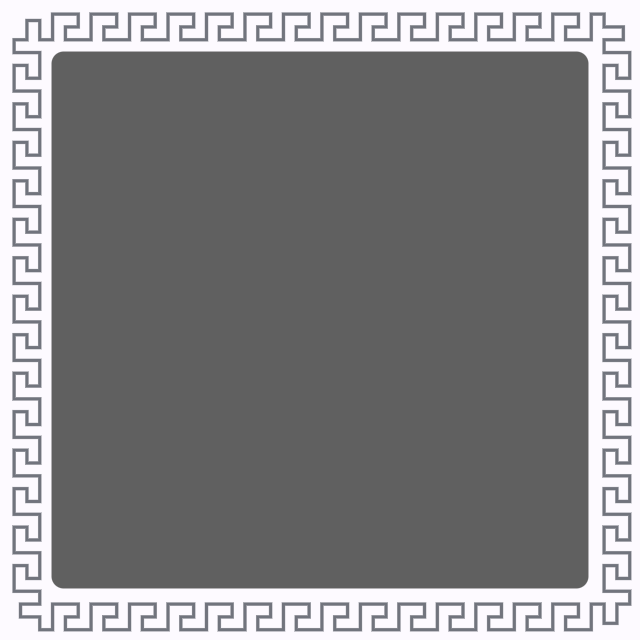
Write a Shadertoy shader that draws this background.

```glsl
// A flat rounded panel on pale paper, framed by a Greek key border.
// One side of the border (repeated key plus one corner knot) is measured as
// a distance on a unit grid, then turned four times about the frame centre.

#define PAPER_COLOR  vec3(0.992, 0.982, 1.0)
#define PANEL_COLOR  vec3(0.378)
#define LINE_COLOR   vec3(0.445, 0.455, 0.49)
#define PANEL_CENTER vec2(0.5)
#define PANEL_HALF   0.4195
#define PANEL_RADIUS 0.019
#define FRAME_CENTER vec2(0.503, 0.497)
#define GRID_STEP    0.02004
#define LINE_HALF    0.0026
#define LINE_SOFT    0.0024
#define KEY_COUNT    14.0

// Turning points of one key, from the inner edge (y = 0) to the outer (y = 2)
const vec2 KEY[8] = vec2[8](
    vec2(0, 0), vec2(0, 2), vec2(2, 2), vec2(2, 1),
    vec2(1, 1), vec2(1, 0), vec2(3, 0), vec2(3, 2));

// Turning points of the knot that joins one side to the next
const vec2 KNOT[8] = vec2[8](
    vec2(0, 2), vec2(1, 2), vec2(1, 1), vec2(2.5, 1),
    vec2(2.5, 0), vec2(1, 0), vec2(1, -1), vec2(3, -1));

// Square-ended distance to an axis-aligned segment
float segmentDistance(vec2 p, vec2 a, vec2 b) {
    vec2 d = abs(p - 0.5 * (a + b)) - 0.5 * abs(b - a);
    return max(d.x, d.y);
}

float pathDistance(vec2 p, vec2 path[8]) {
    float d = 1e3;
    for (int i = 0; i < 7; i++) {
        d = min(d, segmentDistance(p, path[i], path[i + 1]));
    }
    return d;
}

// One side of the border, in grid units about the frame centre
float sideDistance(vec2 p) {
    float halfRun = 1.5 * KEY_COUNT;
    float innerEdge = halfRun + 1.0;
    float index = clamp(floor((p.x + halfRun) / 3.0), 0.0, KEY_COUNT - 1.0);
    vec2 keyPoint = p - vec2(3.0 * index - halfRun, innerEdge);
    vec2 knotPoint = p - vec2(halfRun, innerEdge);
    return min(pathDistance(keyPoint, KEY), pathDistance(knotPoint, KNOT));
}

float roundedBox(vec2 p, float halfSize, float radius) {
    vec2 d = abs(p) - halfSize + radius;
    return length(max(d, 0.0)) + min(max(d.x, d.y), 0.0) - radius;
}

// Coverage of a shape whose edge fades over the given width
float coverage(float d, float fade) {
    return 1.0 - smoothstep(-0.5 * fade, 0.5 * fade, d);
}

void mainImage(out vec4 fragColor, in vec2 fragCoord) {
    vec2 uv = fragCoord / iResolution.xy;
    float pixel = 1.0 / min(iResolution.x, iResolution.y);

    // Border: the same side in each quarter turn
    vec2 grid = (uv - FRAME_CENTER) / GRID_STEP;
    float border = 1e3;
    for (int turn = 0; turn < 4; turn++) {
        border = min(border, sideDistance(grid));
        grid = vec2(-grid.y, grid.x);
    }
    float lineMask = coverage(border * GRID_STEP - LINE_HALF,
                              max(LINE_SOFT, 1.5 * pixel));

    // Panel
    float panel = roundedBox(uv - PANEL_CENTER, PANEL_HALF, PANEL_RADIUS);
    float panelMask = coverage(panel, 1.5 * pixel);

    vec3 color = mix(PAPER_COLOR, LINE_COLOR, lineMask);
    color = mix(color, PANEL_COLOR, panelMask);
    fragColor = vec4(color, 1.0);
}
```
